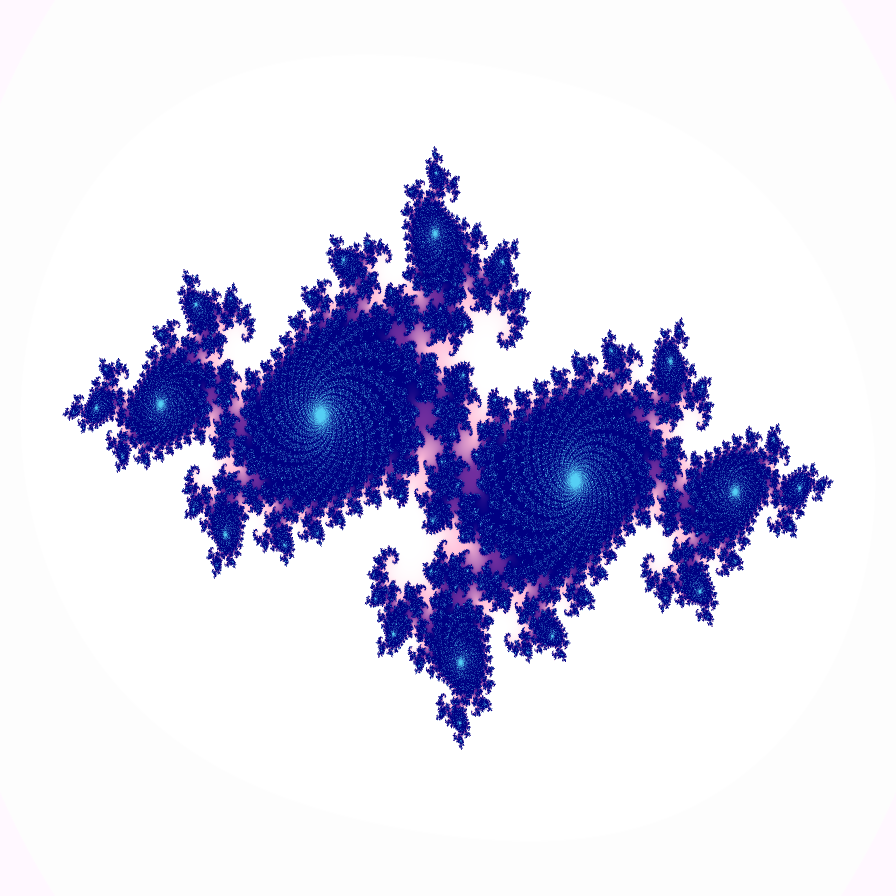
Reproduce this background procedurally as a WebGL 1 fragment shader.

```glsl
precision highp float;
uniform vec2 u_resolution;

const vec2 SEED = vec2(-0.7269, 0.1889);
const vec2 HALF_EXTENT = vec2(1.7333, 1.3);
const int MAX_STEPS = 800;
const int GRID = 2;              // antialiasing samples per axis
const float BAILOUT = 64.0;      // squared escape radius

// Escape counts at which each colour is reached
const float WHITE_END = 18.0;
const float PINK_AT = 44.0;
const float PURPLE_AT = 66.0;
const float NAVY_AT = 92.0;
const float GLOW_START = 280.0;
const float GLOW_END = 850.0;

const vec3 WHITE = vec3(1.0);
const vec3 RING = vec3(0.993);
const vec3 LAVENDER = vec3(1.0, 0.972, 1.0);
const vec3 PINK = vec3(1.0, 0.74, 0.85);
const vec3 PURPLE = vec3(0.44, 0.18, 0.62);
const vec3 NAVY = vec3(0.0, 0.0, 0.51);
const vec3 CYAN = vec3(0.35, 0.85, 0.98);

vec2 juliaStep(vec2 z) {
  return vec2(z.x * z.x - z.y * z.y, 2.0 * z.x * z.y) + SEED;
}

// Continuous number of steps before the orbit escapes
float escapeCount(vec2 z) {
  for (int i = 0; i < MAX_STEPS; i++) {
    float r2 = dot(z, z);
    if (r2 > BAILOUT) {
      return float(i) - log2(log2(r2) / log2(BAILOUT));
    }
    z = juliaStep(z);
  }
  return float(MAX_STEPS);
}

vec3 palette(float count) {
  vec3 color = mix(WHITE, PINK, smoothstep(WHITE_END, PINK_AT, count));
  color = mix(color, PURPLE, smoothstep(PINK_AT, PURPLE_AT, count));
  color = mix(color, NAVY, smoothstep(PURPLE_AT, NAVY_AT, count));
  float glow = smoothstep(GLOW_START, GLOW_END, count);
  return mix(color, CYAN, glow * glow);
}

// Very faint bands around the outside
vec3 outerTint(vec2 z) {
  float ring = smoothstep(1.99, 2.01, length(juliaStep(z)));
  float corner = smoothstep(1.995, 2.005, length(z));
  return mix(mix(WHITE, RING, ring), LAVENDER, corner);
}

void main() {
  vec3 sum = vec3(0.0);
  for (int j = 0; j < GRID; j++) {
    for (int i = 0; i < GRID; i++) {
      vec2 offset = (vec2(float(i), float(j)) + 0.5) / float(GRID) - 0.5;
      vec2 uv = (gl_FragCoord.xy + offset) / u_resolution;
      vec2 z = (2.0 * uv - 1.0) * HALF_EXTENT;
      sum += palette(escapeCount(z)) * outerTint(z);
    }
  }
  gl_FragColor = vec4(sum / float(GRID * GRID), 1.0);
}
```
